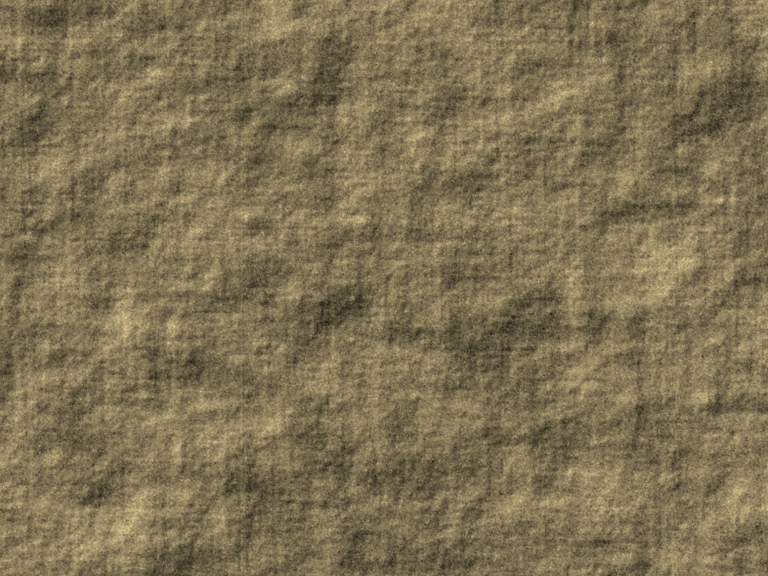
This texture is drawn by a WebGL 1 fragment shader. Its source:

```glsl
precision highp float;

uniform vec2 u_resolution;

const vec3 KHAKI = vec3(0.496, 0.446, 0.325);
const vec2 TO_LIGHT = vec2(-0.6, 0.8);
const float CONTRAST = 0.19;

vec3 hash3(vec2 cell) {
  vec3 q = fract(cell.xyx * vec3(0.1031, 0.1030, 0.0973));
  q += dot(q, q.yxz + 33.33);
  return fract((q.xxy + q.yzz) * q.zyx);
}

// Cellular noise: one soft bump or dent per cell, about unit variance
float bumps(vec2 p, float seed) {
  p += seed * vec2(17.3, 31.7);
  vec2 cell = floor(p);
  float sum = 0.0;
  for (int y = -1; y <= 1; y++) {
    for (int x = -1; x <= 1; x++) {
      vec2 neighbour = cell + vec2(float(x), float(y));
      vec3 rnd = hash3(neighbour);
      vec2 toPoint = neighbour + rnd.xy - p;
      float falloff = max(0.0, 1.0 - dot(toPoint, toPoint));
      sum += (rnd.z * 2.0 - 1.0) * falloff * falloff * falloff;
    }
  }
  return sum * 2.6;
}

// Slope towards the light, summed over octaves of equal steepness
float relief(vec2 p, vec2 light, float stepSize) {
  float slope = 0.0;
  float freq = 6.5;
  for (int i = 0; i < 5; i++) {
    float seed = float(i) + 1.0;
    float here = bumps(p * freq, seed);
    float ahead = bumps((p + light * stepSize) * freq, seed);
    slope += (here - ahead) / (freq * stepSize);
    freq *= 2.03;
  }
  return slope;
}

// Crossed streaks: fine across the thread, long along it
float weave(vec2 p, float across, float along, float seed) {
  float upright = bumps(p * vec2(across, along), seed);
  float level = bumps(p * vec2(along, across), seed + 1.0);
  return upright + level;
}

void main() {
  vec2 p = gl_FragCoord.xy / u_resolution.y;

  float shade = 0.15 * relief(p, TO_LIGHT, 0.004);
  shade += 0.28 * bumps(p * 3.0, 7.0);

  // Broad cloth bands, single threads, then grain
  shade += 0.21 * weave(p, 35.0, 7.0, 8.0);
  shade += 0.22 * weave(p, 150.0, 12.0, 10.0);
  shade += 0.46 * bumps(p * 330.0, 12.0);

  vec3 colour = KHAKI * (1.0 + CONTRAST * shade);
  gl_FragColor = vec4(clamp(colour, 0.0, 1.0), 1.0);
}
```
